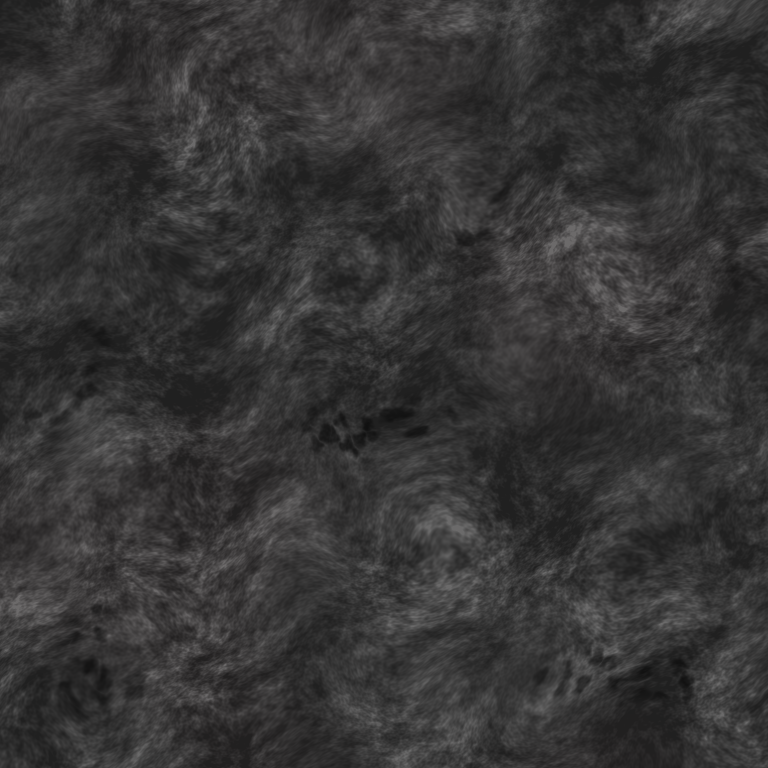
A three.js fragment shader for this texture:

```glsl
// Dark weathered stone: soft grey clouds broken up by mottling and fine grain.
// Layered sines lay out the broad patches, rotated octaves of gradient noise add
// the mottling, and cellular noise adds crumbs and a few clustered dark pits.

varying vec2 vUv;

const float TAU = 6.2831853;
const vec3  BASE_COLOUR = vec3(0.207, 0.206, 0.206);
const vec3  WARM_TINT = vec3(0.006, -0.001, 0.0);
const float FLOOR_TONE = 0.125;     // darkest tone outside the pits
const float TONE_CONTRAST = 0.27;   // exponential spread of the greys
const float PATCH_AMOUNT = 0.5;     // strength of the broad light and dark areas
const float CLOUD_SCALE = 4.0;      // cells across the canvas, first octave
const float CLOUD_GAIN = 0.86;      // amplitude kept by each finer octave
const float CLOUD_AMOUNT = 2.2;
const float WARP_SCALE = 7.0;
const float WARP_AMOUNT = 0.05;
const float CRUMB_SCALE = 62.0;
const float CRUMB_AMOUNT = 1.1;
const float PIT_SCALE = 34.0;
const float PIT_DEPTH = 0.5;
const int   OCTAVES = 7;

float hash(vec2 p) {
  vec3 q = fract(p.xyx * 0.1031);
  q += dot(q, q.yzx + 33.33);
  return fract((q.x + q.y) * q.z);
}

// Slope of a random unit gradient at a lattice corner
float cornerSlope(vec2 cell, vec2 offset) {
  float angle = TAU * hash(cell);
  return dot(vec2(cos(angle), sin(angle)), offset);
}

float gradientNoise(vec2 p) {
  vec2 i = floor(p), f = fract(p);
  vec2 u = f * f * f * (f * (f * 6.0 - 15.0) + 10.0);
  vec2 e = vec2(1.0, 0.0);
  float low = mix(cornerSlope(i, f), cornerSlope(i + e.xy, f - e.xy), u.x);
  float high = mix(cornerSlope(i + e.yx, f - e.yx), cornerSlope(i + e.xx, f - e.xx), u.x);
  return mix(low, high, u.y);
}

// Distance to the nearest scattered point
float cellular(vec2 p) {
  vec2 i = floor(p), f = fract(p);
  float nearest = 2.0;
  for (int y = -1; y <= 1; y++) {
    for (int x = -1; x <= 1; x++) {
      vec2 cell = vec2(float(x), float(y));
      vec2 point = vec2(hash(i + cell), hash(i + cell + 57.3));
      nearest = min(nearest, length(cell + point - f));
    }
  }
  return nearest;
}

// Octaves of noise; the fine ones fade in and out from place to place
float clouds(vec2 p, float roughness) {
  mat2 turn = mat2(0.8, 0.6, -0.6, 0.8);
  float sum = 0.0, amplitude = 1.0;
  for (int i = 0; i < OCTAVES; i++) {
    float local = i < 2 ? 1.0 : roughness;
    sum += amplitude * local * gradientNoise(p);
    p = turn * p * 2.0 + 17.7;
    amplitude *= CLOUD_GAIN;
  }
  return sum;
}

// Broad light and dark areas, with a different rhythm on each side
float patches(vec2 p) {
  float leftSide = cos(TAU * 1.2 * (p.y - 0.1));
  float rightSide = cos(TAU * 2.1 * (p.y - 0.68));
  float ripple = 0.3 * sin(TAU * (2.3 * p.x + 0.8 * p.y));
  return mix(leftSide, rightSide, smoothstep(0.28, 0.6, p.x)) + ripple;
}

void main() {
  // Warp the plane so that no sine or lattice shows
  vec2 warp = vec2(gradientNoise(vUv * WARP_SCALE + 3.1),
                   gradientNoise(vUv * WARP_SCALE + 41.6));
  vec2 p = vUv + WARP_AMOUNT * warp;

  // Mottled height, slightly stretched along a rising diagonal
  vec2 grainSpace = vec2(p.x * 0.9 - p.y * 0.2, p.y * 1.12 - p.x * 0.12);
  float roughness = 1.0 + 0.7 * gradientNoise(vUv * 5.0 + 90.2);
  float height = PATCH_AMOUNT * patches(vUv + 4.0 * WARP_AMOUNT * warp);
  height += CLOUD_AMOUNT * clouds(grainSpace * CLOUD_SCALE + 12.4, roughness);

  // Small crumbs with ragged edges
  vec2 ragged = 0.012 * vec2(gradientNoise(p * 70.0), gradientNoise(p * 70.0 + 23.5));
  height += CRUMB_AMOUNT * roughness * (0.42 - cellular((grainSpace + ragged) * CRUMB_SCALE));

  // Rare dark pits gathered in a few places
  float cluster = smoothstep(0.26, 0.5, gradientNoise(vUv * 6.0 + 63.8));
  float pit = cluster * (1.0 - smoothstep(0.12, 0.5, cellular((p + ragged) * PIT_SCALE)));

  // Exponential tone curve: deep soft darks, sparse pale flecks
  float tone = exp(TONE_CONTRAST * clamp(height, -3.0, 2.6));
  vec3 colour = max(BASE_COLOUR * tone, vec3(FLOOR_TONE));
  colour += WARM_TINT * smoothstep(-0.1, 0.4, gradientNoise(vUv * 3.0 + 8.7));
  colour *= 1.0 - PIT_DEPTH * pit;
  gl_FragColor = vec4(colour, 1.0);
}
```
